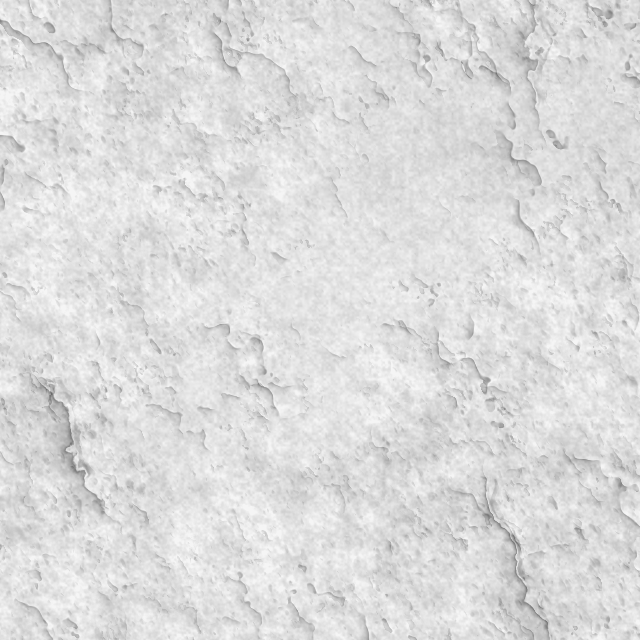
Give the GLSL for this texture, as a WebGL 1 fragment shader.

```glsl
precision highp float;
// Pale weathered stone: mottled, grainy ground with small pits, broken flakes
// and a few long ledges. Flakes are noise contours that throw a soft shadow
// toward the lower left; ledges are wobbling lines with a rough cliff face.
uniform vec2 u_resolution;

const vec2 ACROSS = vec2(0.86, 0.51);       // across the grain of the rock
const vec2 ALONG = vec2(-0.51, 0.86);       // along the grain of the rock
const vec2 TO_LIGHT = vec2(0.97, 0.24);     // in grain coordinates

float hash(vec2 p) {
  return fract(sin(dot(p, vec2(127.1, 311.7))) * 43758.5453);
}

float noise(vec2 p) {
  vec2 cell = floor(p);
  vec2 f = fract(p);
  f = f * f * (3.0 - 2.0 * f);
  float low = mix(hash(cell), hash(cell + vec2(1.0, 0.0)), f.x);
  float high = mix(hash(cell + vec2(0.0, 1.0)), hash(cell + 1.0), f.x);
  return mix(low, high, f.y);
}

float fbm(vec2 p) {
  float sum = 0.0;
  float weight = 0.53;
  for (int i = 0; i < 4; i++) {
    sum += weight * noise(p);
    p = mat2(1.6, 1.2, -1.2, 1.6) * p + 7.3;
    weight *= 0.5;
  }
  return sum;
}

// Shadow (positive) and lit rim (negative) of flakes bounded by a contour.
float flakes(vec2 q, float scale, float reach, vec2 seed) {
  vec2 p = q * scale + seed;
  float e = 0.09;
  float h = fbm(p);
  vec2 slope = vec2(fbm(p + vec2(e, 0.0)) - h, fbm(p + vec2(0.0, e)) - h) / e;
  float steepness = length(slope) + 0.0001;
  float dist = (0.5 - h) / (max(steepness, 0.5) * scale);
  float facing = smoothstep(0.0, 0.85, dot(slope, TO_LIGHT) / steepness);
  float broken = smoothstep(0.42, 0.68, noise(p * 0.8 + seed * 3.0));
  float outside = max(dist, 0.0);
  float shade = 0.6 * exp(-outside * 4.0 / reach) + 0.4 * exp(-outside / reach);
  float edge = smoothstep(-0.0014, 0.0014, dist);
  float rim = 0.16 * exp(min(dist, 0.0) / 0.004);
  return facing * broken * mix(-rim, shade, edge);
}

// Scattered oval hollows, darker on the wall nearest the light.
float pits(vec2 q, float cells, float density) {
  vec2 p = q * cells;
  p += 0.5 * vec2(noise(p * 1.7), noise(p * 1.7 + 31.0));
  vec2 home = floor(p);
  float depth = 0.0;
  for (int y = -1; y <= 1; y++) {
    for (int x = -1; x <= 1; x++) {
      vec2 cell = home + vec2(float(x), float(y));
      vec2 center = cell + vec2(hash(cell + 3.1), hash(cell + 8.7));
      float radius = mix(0.14, 0.34, hash(cell + 15.3));
      vec2 d = (p - center) * vec2(1.2, 0.75) / radius;
      float hollow = 1.0 - smoothstep(0.4, 1.15, length(d));
      hollow *= 0.65 + 0.35 * clamp(dot(d, TO_LIGHT), -1.0, 1.0);
      depth = max(depth, hollow * step(hash(cell + 22.9), density));
    }
  }
  return depth;
}

// Long ledge from top to foot: shadow at its left, streaked cliff at its right.
float ledge(vec2 p, vec2 top, vec2 foot) {
  float span = length(foot - top);
  vec2 axis = (foot - top) / span;
  float t = dot(p - top, axis);
  float side = dot(p - top, vec2(-axis.y, axis.x));
  side += 0.07 * (fbm(p * 14.0) - 0.5) + 0.02 * (fbm(p * 50.0) - 0.5);
  float taper = smoothstep(-0.03, 0.05, t) * (1.0 - smoothstep(span - 0.06, span + 0.03, t));
  float outside = min(side, 0.0);
  float shade = 0.17 * exp(outside / 0.022) + 0.24 * exp(outside / 0.004);
  float streaks = smoothstep(0.4, 0.9, noise(vec2(t * 35.0, side * 200.0)));
  float cliff = 0.2 * streaks * (1.0 - smoothstep(0.008, 0.03, side));
  return taper * mix(shade, cliff, smoothstep(-0.0015, 0.0015, side));
}

void main() {
  vec2 p = gl_FragCoord.xy / min(u_resolution.x, u_resolution.y);
  vec2 q = vec2(dot(p, ACROSS) * 1.1, dot(p, ALONG) * 0.9);
  float rough = 1.0 - 0.6 * smoothstep(0.52, 0.68, fbm(p * 3.0 + 4.0));

  // Mottled ground, pale veins, fine relief and grain
  float tone = 0.885 + 0.07 * (fbm(p * 4.0 + 19.0) - 0.5);
  tone += 0.17 * rough * (fbm(q * 26.0 + 5.0) - 0.5);
  float vein = 1.0 - smoothstep(0.0, 0.12, abs(fbm(q * 42.0 + 11.0) - 0.5));
  tone += 0.03 * rough * (vein - 0.4);
  vec2 fine = q * 75.0;
  tone += 0.13 * rough * (fbm(fine) - fbm(fine + 0.35 * TO_LIGHT));
  tone += 0.06 * (noise(p * 270.0) - 0.5) + 0.06 * (noise(p * 140.0 + 9.0) - 0.5);

  // Pits gather in patches
  float patches = smoothstep(0.38, 0.62, fbm(p * 6.0 + 27.0)) * rough;
  tone -= 0.16 * patches * pits(q, 42.0, 0.5);
  tone -= 0.10 * rough * pits(q + 5.0, 75.0, 0.35);

  // Flakes from large to small
  for (int i = 0; i < 3; i++) {
    float k = float(i);
    float scale = 9.0 * pow(1.75, k);
    tone -= (0.33 - 0.05 * k) * flakes(q, scale, 0.011 - 0.003 * k, vec2(13.0, 41.0) * (k + 1.0));
  }

  // Ledges
  tone -= ledge(p, vec2(0.06, 0.42), vec2(0.18, 0.19));
  tone -= ledge(p, vec2(0.75, 0.26), vec2(0.87, -0.01));
  tone -= 0.7 * ledge(p, vec2(0.82, 1.02), vec2(0.84, 0.79));

  gl_FragColor = vec4(vec3(clamp(tone, 0.3, 0.96)), 1.0);
}
```
